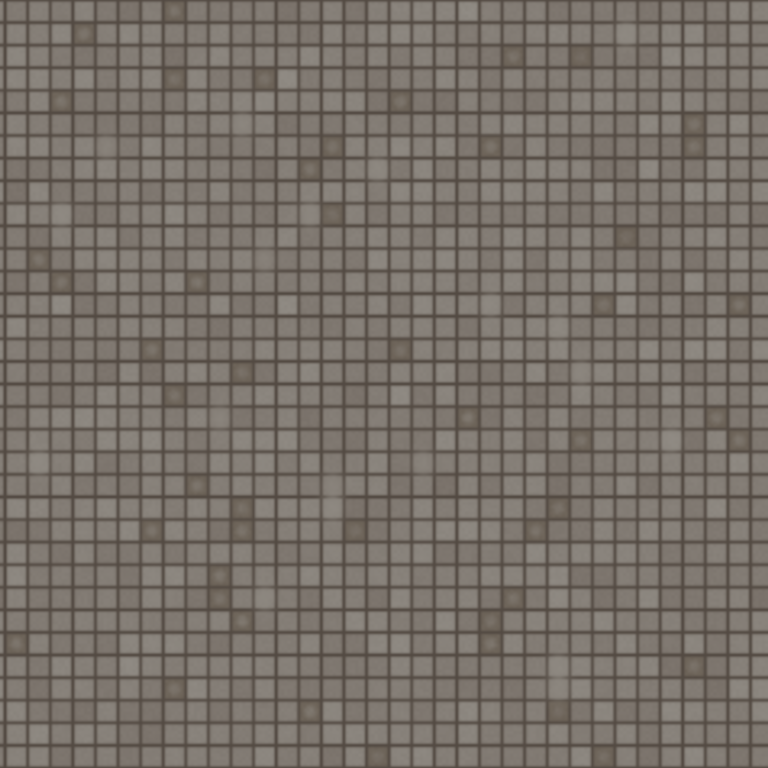
A WebGL 2 fragment shader for this texture:

```glsl
#version 300 es
precision highp float;
// Small square taupe mosaic tiles with soft dark grout, uneven shades and faint wear.

uniform vec2 u_resolution;
out vec4 outColor;

const float TILES = 34.0;                       // repeats across and down
const vec2 GRID_SHIFT = vec2(0.225, 0.0);       // first grout line, in tiles
const float GROUT_WIDTH = 0.092;                // soft half width, in tiles
const vec3 GROUT = vec3(0.325, 0.290, 0.260);
const vec3 TILE_DARK = vec3(0.480, 0.448, 0.418);
const vec3 TILE_LIGHT = vec3(0.560, 0.540, 0.512);
const vec3 TILE_STAINED = vec3(0.425, 0.388, 0.345);
const vec3 SMEAR = vec3(0.575, 0.555, 0.525);
const float STAIN_SHARE = 0.035;
const float SMEAR_SHARE = 0.014;
const float GRAIN = 0.016;

float hash(vec2 p) {
    vec3 q = fract(vec3(p.xyx) * 0.1031);
    q += dot(q, q.yzx + 33.33);
    return fract((q.x + q.y) * q.z);
}

float noise(vec2 p) {
    vec2 i = floor(p), f = fract(p);
    f = f * f * (3.0 - 2.0 * f);
    return mix(mix(hash(i), hash(i + vec2(1, 0)), f.x),
               mix(hash(i + vec2(0, 1)), hash(i + vec2(1, 1)), f.x), f.y);
}

// Random value of a tile or grout line, wrapping at the canvas edge
float cellHash(vec2 cell, float seed) {
    return hash(mod(cell, TILES) + seed);
}

// Darkness of the nearest grout line on each axis
vec2 groutLines(vec2 grid) {
    vec2 line = floor(grid + 0.5);
    vec2 d = (grid - line) / GROUT_WIDTH;
    vec2 strength = vec2(cellHash(vec2(line.x, 0.0), 71.0),
                         cellHash(vec2(0.0, line.y), 93.0));
    return exp(-d * d) * mix(vec2(0.78), vec2(1.0), strength);
}

vec3 tileColor(vec2 cell, vec2 local) {
    float shade = mix(cellHash(cell, 11.0), cellHash(cell, 23.0), 0.3);
    vec3 color = mix(TILE_DARK, TILE_LIGHT, shade);
    // Stained tiles are darkest near their rim
    float stained = step(cellHash(cell, 37.0), STAIN_SHARE);
    float rim = smoothstep(0.05, 0.42, length(local - 0.5));
    return mix(color, TILE_STAINED, stained * mix(0.45, 0.95, rim));
}

// Pale deposits that spread over a tile and its neighbours
float smearAmount(vec2 cell, vec2 local) {
    float amount = 0.0;
    for (int y = -1; y <= 1; y++) {
        for (int x = -1; x <= 1; x++) {
            vec2 offset = vec2(x, y);
            float present = step(cellHash(cell + offset, 53.0), SMEAR_SHARE);
            vec2 d = (local - offset - 0.5) / vec2(0.42, 0.55);
            amount += present * exp(-dot(d, d));
        }
    }
    return min(amount, 1.0);
}

void main() {
    vec2 uv = gl_FragCoord.xy / u_resolution;
    vec2 grid = uv * TILES - GRID_SHIFT;
    vec2 cell = floor(grid), local = fract(grid);

    vec3 color = tileColor(cell, local);
    color += GRAIN * (noise(grid * 7.0 + 300.0) - 0.5);

    // Grout, partly filled in by the deposits
    vec2 lines = groutLines(grid);
    float grout = 1.0 - (1.0 - lines.x) * (1.0 - lines.y);
    float smear = smearAmount(cell, local);
    color = mix(color, GROUT, grout * (1.0 - 0.5 * smear));
    color = mix(color, SMEAR, 0.45 * smear);

    outColor = vec4(color, 1.0);
}
```
